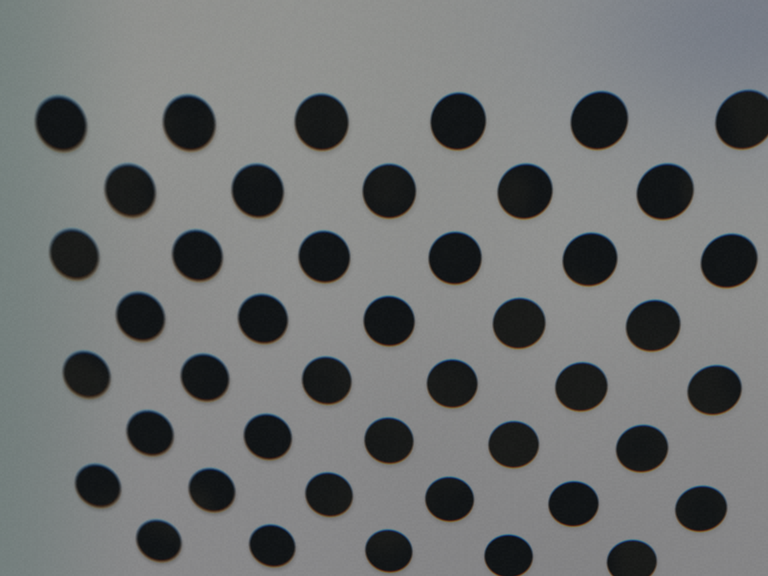
Write a Shadertoy shader that draws this pattern.

```glsl
float hash(vec2 p) {
    return fract(sin(dot(p, vec2(127.1, 311.7))) * 43758.5453);
}

float valueNoise(vec2 p) {
    vec2 i = floor(p), f = fract(p);
    f = f * f * (3.0 - 2.0 * f);
    return mix(mix(hash(i), hash(i + vec2(1, 0)), f.x),
               mix(hash(i + vec2(0, 1)), hash(i + vec2(1, 1)), f.x), f.y);
}

// Canvas point (y down, height 1) to the tilted sheet, one unit per column
vec2 toSheet(vec2 p) {
    mat3 sheetToCanvas = mat3(0.2176, -0.0046, -0.0154,
                              0.0287, 0.2457, 0.0429,
                              0.1059, 0.2153, 1.0);
    vec3 q = inverse(sheetToCanvas) * vec3(p, 1.0);
    return q.xy / q.z;
}

// Distance to the nearest dot edge: rows of six alternate with rows of five
float dotDistance(vec2 p) {
    vec2 s = toSheet(p);
    vec2 six = clamp(round(s), vec2(0), vec2(5, 3));
    vec2 five = clamp(round(s - 0.5), vec2(0), vec2(4, 3)) + 0.5;
    return min(distance(s, six), distance(s, five)) - 0.198;
}

// Unevenly lit grey paper
vec3 paperColor(vec2 p) {
    vec3 col = mix(vec3(0.57, 0.575, 0.565), vec3(0.525, 0.525, 0.53), smoothstep(0.1, 1.0, p.y));
    col = mix(col, vec3(0.43, 0.49, 0.48), 0.75 * (1.0 - smoothstep(-0.05, 0.28, p.x)));
    vec2 corner = (p - vec2(1.3, 0.04)) * vec2(1.0, 1.5);
    col = mix(col, vec3(0.43, 0.46, 0.52), 0.7 * exp(-9.0 * dot(corner, corner)));
    return col + 0.025 * (valueNoise(p * 4.0) - 0.5);
}

void mainImage(out vec4 fragColor, in vec2 fragCoord) {
    vec2 p = fragCoord / iResolution.y;
    p.y = 1.0 - p.y;

    // Softer focus toward the left
    float blur = max(mix(0.024, 0.013, smoothstep(0.0, 0.8, p.x)), 4.0 / iResolution.y);

    // Faint shadow below each dot
    vec3 col = paperColor(p);
    float shadow = 1.0 - smoothstep(-0.03, 0.04, dotDistance(p - vec2(0.001, 0.005)));
    col *= 1.0 - 0.22 * shadow * (1.0 - 0.6 * smoothstep(0.2, 1.1, p.x));

    // Black ink, with a slight colour fringe from the lens
    vec2 fringe = vec2(0.0, 0.0013);
    vec3 d = vec3(dotDistance(p + fringe), dotDistance(p), dotDistance(p - fringe));
    vec3 ink = mix(vec3(0.068, 0.08, 0.087), vec3(0.1, 0.105, 0.1),
                   smoothstep(0.45, 0.8, valueNoise(p * 9.0)));
    col = mix(ink, col, smoothstep(vec3(-blur), vec3(blur), d));

    // Sensor grain
    col += 0.014 * (hash(floor(p * 288.0)) - 0.5);
    fragColor = vec4(clamp(col, 0.0, 1.0), 1.0);
}
```
